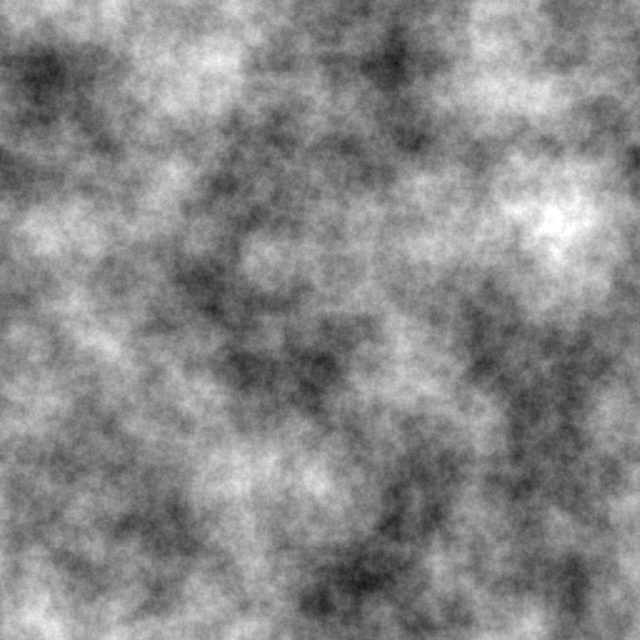
This texture is drawn by a three.js fragment shader. Its source:

```glsl
// Grainy grey cloud texture that tiles in both directions.
// Seven octaves of wrapping gradient noise are summed, each with twice the
// repeats of the last, over a faint broad layer, and mapped to a grey level.

varying vec2 vUv;

const float TAU = 6.2831853;

float hash(vec3 p) {
  p = fract(p * vec3(0.1031, 0.1030, 0.0973));
  p += dot(p, p.yzx + 33.33);
  return fract((p.x + p.y) * p.z);
}

// Unit gradient at a lattice corner, wrapped to the period
vec2 cornerGradient(vec2 corner, float period, float seed) {
  float angle = TAU * hash(vec3(mod(corner, period), seed));
  return vec2(cos(angle), sin(angle));
}

// Gradient noise that repeats after a whole number of cells
float tiledNoise(vec2 p, float period, float seed) {
  vec2 cell = floor(p);
  vec2 f = p - cell;
  vec2 blend = f * f * f * (f * (f * 6.0 - 15.0) + 10.0);
  vec2 e = vec2(1.0, 0.0);
  float lowLeft  = dot(cornerGradient(cell, period, seed), f);
  float lowRight = dot(cornerGradient(cell + e.xy, period, seed), f - e.xy);
  float topLeft  = dot(cornerGradient(cell + e.yx, period, seed), f - e.yx);
  float topRight = dot(cornerGradient(cell + e.xx, period, seed), f - e.xx);
  return mix(mix(lowLeft, lowRight, blend.x), mix(topLeft, topRight, blend.x), blend.y);
}

// Octave sum; each layer is shifted so that the lattices do not line up
float clouds(vec2 uv) {
  float sum = 0.35 * tiledNoise(uv * 2.0 + 0.3, 2.0, 5.0);
  float amplitude = 1.0;
  float period = 4.0;
  for (int octave = 0; octave < 7; octave++) {
    float seed = 23.0 + 31.0 * float(octave);
    vec2 shift = fract(seed * vec2(0.618, 0.377));
    sum += amplitude * tiledNoise(uv * period + shift, period, seed);
    amplitude *= 0.7;
    period *= 2.0;
  }
  return sum;
}

void main() {
  float grey = 0.535 + 0.415 * clouds(vUv);
  gl_FragColor = vec4(vec3(clamp(grey, 0.0, 1.0)), 1.0);
}
```
